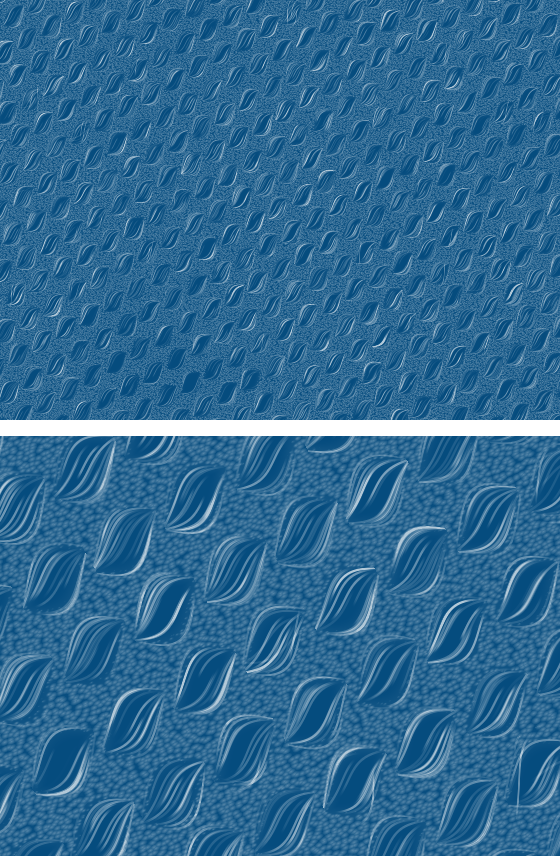
Top, the full canvas; bottom, a detail of the centre.
Give the GLSL for this pattern, as a WebGL 2 fragment shader.

```glsl
#version 300 es
precision highp float;

uniform vec2 u_resolution;
out vec4 fragColor;

const vec3 DEEP_BLUE = vec3(0.01, 0.29, 0.49);
const vec3 CHALK = vec3(1.0);
const float CELL_SIZE = 0.0645;        // fraction of canvas height
const float ROW_ANGLE = 0.515;
const float LEAF_ANGLE = 0.25;         // relative to the row
const vec2 LATTICE_CENTRE = vec2(0.6875, 0.592);
const vec2 LEAF_HALF = vec2(0.57, 0.37);
const int STRANDS = 20;

float hash(vec2 p) {
    vec3 a = fract(vec3(p.xyx) * vec3(0.1031, 0.1030, 0.0973));
    a += dot(a, a.yzx + 33.33);
    return fract((a.x + a.y) * a.z);
}

vec2 rotate(vec2 p, float angle) {
    float c = cos(angle), s = sin(angle);
    return vec2(c * p.x + s * p.y, c * p.y - s * p.x);
}

// Distance to the nearest scattered point
float cellular(vec2 p) {
    vec2 base = floor(p);
    float nearest = 2.0;
    for (int y = -1; y <= 1; y++) {
        for (int x = -1; x <= 1; x++) {
            vec2 id = base + vec2(x, y);
            vec2 point = id + vec2(hash(id + 300.0), hash(id + 517.0));
            nearest = min(nearest, length(point - p));
        }
    }
    return nearest;
}

// Half width of the leaf at a position along its axis
float leafWidth(float along, vec2 halfSize) {
    float t = along / halfSize.x;
    return halfSize.y * pow(max(1.0 - t * t, 0.0), 1.15);
}

// Bend the leaf axis into a slender S
vec2 bend(vec2 p, float halfLength) {
    return vec2(p.x, p.y - 0.065 * sin(3.14159 * p.x / halfLength));
}

float stroke(float dist, float halfWidth, float pixel) {
    return clamp((halfWidth - abs(dist)) / pixel + 0.5, 0.0, 1.0);
}

// Slow change of stroke density across the sheet
float density(vec2 id, vec2 p) {
    float waves = 0.5 * sin(id.y * 0.75 + 0.6 * sin(id.x * 0.35))
                + 0.5 * sin(id.x * 0.43 - id.y * 0.31 + 1.2);
    vec2 bare = (p - vec2(0.44, 0.11)) / vec2(0.17, 0.09);
    return clamp(0.82 + 0.16 * waves - 0.55 * exp(-dot(bare, bare)), 0.15, 1.0);
}

// Fine hairs following the leaf from tail to tip
float strands(vec2 leaf, vec2 id, float amount, float pixel) {
    float width = leafWidth(leaf.x, LEAF_HALF);
    float scratched = step(0.8, hash(id + 41.0));
    float light = 0.0;
    for (int i = 0; i < STRANDS; i++) {
        vec2 seed = id + vec2(float(i) * 7.0 + 90.0, float(i) * 13.0 + 160.0);
        float side = hash(seed) * 2.0 - 1.0;
        side = 1.08 * sign(side) * pow(abs(side), 0.75);
        float strength = hash(seed + 23.0);
        float tilt = scratched * step(0.8, hash(seed + 57.0)) * (strength - 0.5);
        float dist = leaf.y - side * width - tilt * leaf.x;
        float middle = (hash(seed + 71.0) - 0.5) * 0.5;
        float reach = mix(0.25, 0.58, hash(seed + 83.0));
        float taper = 1.0 - smoothstep(reach * 0.5, reach, abs(leaf.x - middle));
        float shown = smoothstep(0.0, 0.25, amount - hash(seed + 97.0) * 0.7);
        float gain = 0.10 + 0.32 * strength * strength;
        light += stroke(dist, 0.015, pixel) * taper * shown * gain;
    }
    return light;
}

void main() {
    vec2 p = gl_FragCoord.xy / u_resolution.y;
    float pixel = 1.0 / (u_resolution.y * CELL_SIZE);

    // Tilted square lattice
    vec2 q = rotate(p - LATTICE_CENTRE, ROW_ANGLE) / CELL_SIZE;
    vec2 id = floor(q + 0.5);
    vec2 local = q - id;
    vec2 jitter = vec2(hash(id + 11.0), hash(id + 29.0)) - 0.5;
    vec2 leaf = bend(rotate(local - 0.03 * jitter, LEAF_ANGLE), LEAF_HALF.x);

    // Fine grain drawn out along the rows
    float grain = cellular(q * vec2(12.0, 21.0));
    float ground = clamp(0.32 - 0.36 * grain, 0.02, 0.34);

    // Dark leaf with a ragged rim
    float rim = leafWidth(leaf.x, LEAF_HALF) - abs(leaf.y);
    float ragged = rim + 0.14 * (grain - 0.5);
    float inside = smoothstep(-0.05, 0.05 + pixel, ragged);
    float amount = density(id, p) + 0.10 * jitter.x;
    float hairs = strands(leaf, id, amount, pixel);
    float hollow = 0.01 + 0.06 * amount * (1.0 - smoothstep(0.0, 0.25, rim));

    float light = mix(ground, hollow, inside);
    light += hairs * mix(0.35, 1.0, inside);
    fragColor = vec4(mix(DEEP_BLUE, CHALK, min(light, 0.7)), 1.0);
}
```
